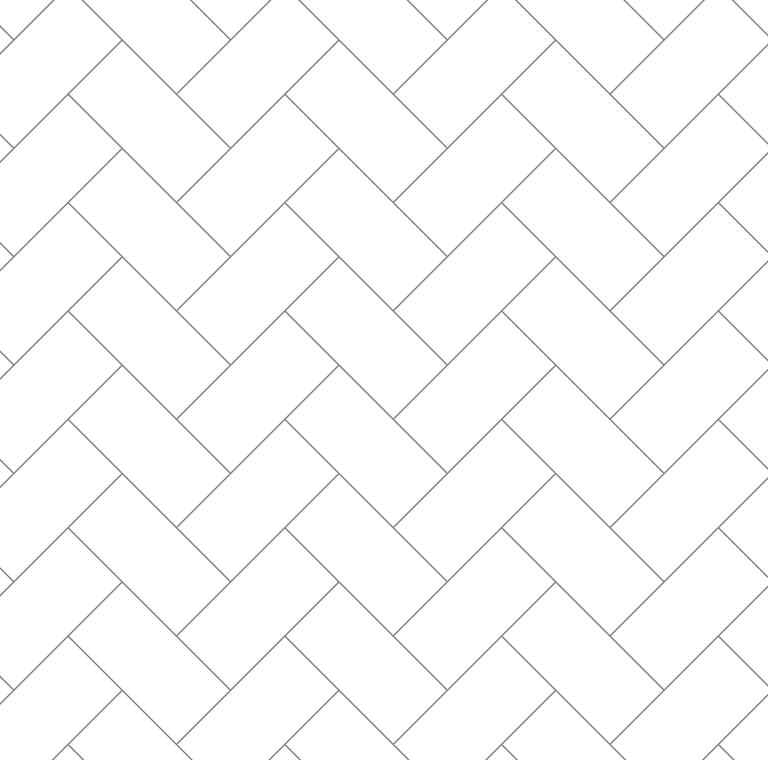
Write a Shadertoy shader that draws this pattern.

```glsl
const float ROWS = 14.025;                  // half-brick steps over the canvas height
const vec2 ORIGIN = vec2(1.256, 12.287);    // corner of one brick, in steps
const vec2 PERIOD = vec2(4.0, 2.0);
const vec2 BRICK_HALF = vec2(1.41421, 0.70711);
const float JOINT_WIDTH = 0.025;
const vec3 BRICK_COLOR = vec3(1.0);
const vec3 JOINT_COLOR = vec3(0.47);

// Offset to the nearest lattice copy of a centre
vec2 wrapAround(vec2 p, vec2 period) {
    return p - period * round(p / period);
}

// Depth inside a brick lying along a diagonal; negative outside
float brickDepth(vec2 p, vec2 halfSize, float slope) {
    vec2 along = vec2(1.0, slope) * 0.70711;
    vec2 across = vec2(-along.y, along.x);
    vec2 inset = halfSize - abs(vec2(dot(p, along), dot(p, across)));
    return min(inset.x, inset.y);
}

// Distance to the closest joint, from the brick that holds the point
float herringboneDepth(vec2 p) {
    vec2 falling = wrapAround(p - vec2(1.5, -0.5), PERIOD);
    vec2 rising = wrapAround(p - vec2(3.5, -1.5), PERIOD);
    float depth = -1.0;
    for (int i = -1; i <= 1; i++) {
        vec2 shift = vec2(0.0, float(i) * PERIOD.y);
        depth = max(depth, brickDepth(falling + shift, BRICK_HALF, -1.0));
        depth = max(depth, brickDepth(rising + shift, BRICK_HALF, 1.0));
    }
    return max(depth, 0.0);
}

// Antialiased coverage of a thin line
float lineCoverage(float dist, float width, float blur) {
    return smoothstep(-blur, blur, dist + 0.5 * width)
         - smoothstep(-blur, blur, dist - 0.5 * width);
}

void mainImage(out vec4 fragColor, in vec2 fragCoord) {
    float pixel = ROWS / iResolution.y;
    vec2 p = fragCoord * pixel - ORIGIN;

    float joint = lineCoverage(herringboneDepth(p), JOINT_WIDTH, 0.67 * pixel);
    fragColor = vec4(mix(BRICK_COLOR, JOINT_COLOR, joint), 1.0);
}
```
